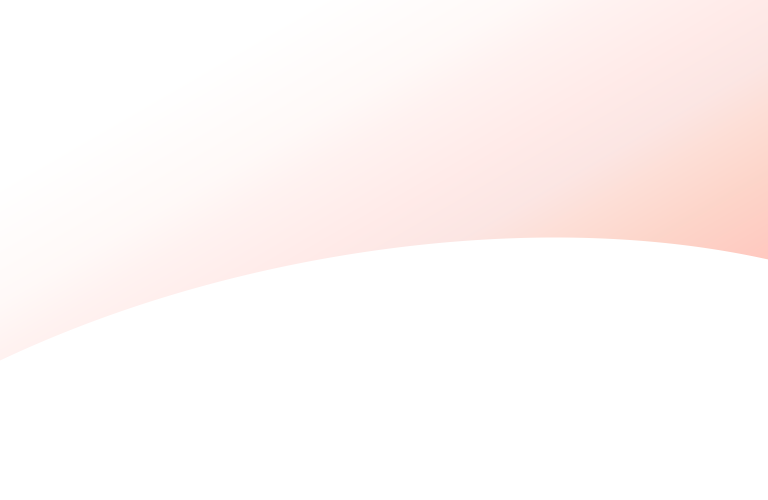
Reproduce this background procedurally as a Shadertoy shader.

```glsl
// A soft blush gradient sweeps diagonally from white to coral,
// cut off below by a broad white hill. The gradient blends a short ramp
// of colour stops; the hill is a slightly skewed polynomial arch.

#define CREST vec2(0.7227, 0.525)          // top of the hill
#define ARCH vec3(0.506, 0.182, 0.185)     // curvature, skew, flare
#define SWEEP vec2(0.632, 0.711)           // gradient weight: right, down
#define HILL_COLOR vec3(1.0)

const int STOPS = 8;
const float stopAt[STOPS] = float[](0.26, 0.43, 0.50, 0.62, 0.72, 0.79, 0.88, 1.0);
const vec3 stopColor[STOPS] = vec3[](
    vec3(1.0),
    vec3(1.0, 0.976, 0.970),
    vec3(1.0, 0.950, 0.944),
    vec3(1.0, 0.920, 0.912),
    vec3(0.986, 0.900, 0.890),
    vec3(0.992, 0.872, 0.840),
    vec3(0.990, 0.835, 0.790),
    vec3(1.0, 0.785, 0.750));

// Piecewise linear blend through the colour stops
vec3 blushRamp(float t) {
    vec3 color = stopColor[0];
    for (int i = 1; i < STOPS; i++) {
        float blend = clamp((t - stopAt[i - 1]) / (stopAt[i] - stopAt[i - 1]), 0.0, 1.0);
        color = mix(color, stopColor[i], blend);
    }
    return color;
}

// Height of the hill's edge at horizontal position x
float hillHeight(float x) {
    float d = x - CREST.x;
    return CREST.y - d * d * (ARCH.x + d * (ARCH.y + d * ARCH.z));
}

void mainImage(out vec4 fragColor, in vec2 fragCoord) {
    vec2 uv = fragCoord / iResolution.xy;

    // Diagonal blush
    vec3 color = blushRamp(dot(vec2(uv.x, 1.0 - uv.y), SWEEP));

    // White hill with a one-pixel soft edge
    float above = (uv.y - hillHeight(uv.x)) * iResolution.y;
    color = mix(HILL_COLOR, color, clamp(above + 0.5, 0.0, 1.0));

    fragColor = vec4(color, 1.0);
}
```
